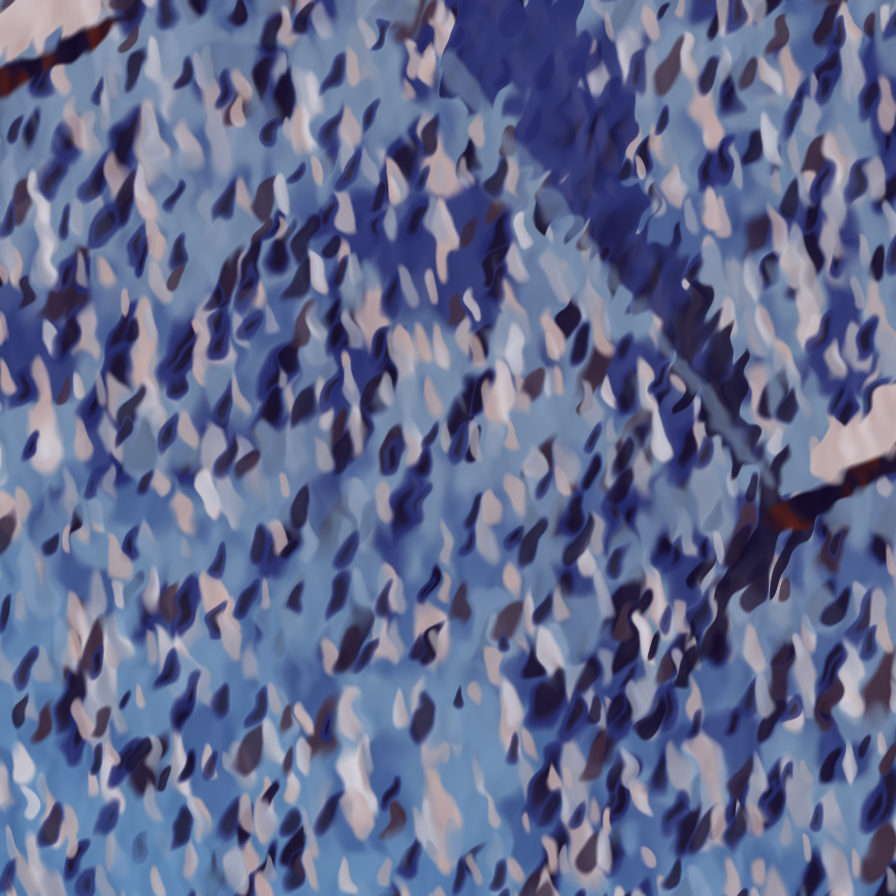
Give the GLSL for this texture, as a WebGL 2 fragment shader.

```glsl
#version 300 es
precision highp float;

uniform vec2 u_resolution;
out vec4 fragColor;

const vec3 MIST = vec3(0.46, 0.54, 0.66);
const vec3 SLATE = vec3(0.29, 0.37, 0.57);
const vec3 SKY = vec3(0.36, 0.54, 0.73);
const vec3 NAVY = vec3(0.16, 0.18, 0.43);
const vec3 INK = vec3(0.10, 0.07, 0.18);
const vec3 UMBER = vec3(0.30, 0.21, 0.27);
const vec3 RUST = vec3(0.30, 0.10, 0.09);
const vec3 PEACH = vec3(0.74, 0.65, 0.65);
const vec3 SNOW = vec3(0.82, 0.80, 0.83);
const vec3 HAZE = vec3(0.58, 0.60, 0.68);

float hash(vec2 p) {
    return fract(sin(dot(p, vec2(127.1, 311.7))) * 43758.5453);
}

float noise(vec2 p) {
    vec2 i = floor(p), f = fract(p);
    f = f * f * (3.0 - 2.0 * f);
    float low = mix(hash(i), hash(i + vec2(1, 0)), f.x);
    float high = mix(hash(i + vec2(0, 1)), hash(i + vec2(1, 1)), f.x);
    return mix(low, high, f.y);
}

// Thin streaks that follow a leaning axis
float fibre(vec2 p, float lean) {
    return noise(vec2((p.x - lean * p.y) * 85.0, p.y * 20.0));
}

// Leaning blunt blade, slimmer at the top: 1 at its core, 0 on its rim
float blade(vec2 p, vec2 halfSize, float lean) {
    p.x -= lean * p.y;
    p /= halfSize;
    p.x /= mix(1.1, 0.7, smoothstep(-1.0, 1.0, p.y));
    return 1.0 - sqrt(p.x * p.x + pow(abs(p.y), 3.0));
}

// Signed distance to a segment whose radius changes from end to end
float taperedLine(vec2 p, vec2 a, vec2 b, float ra, float rb) {
    vec2 ab = b - a;
    float t = clamp(dot(p - a, ab) / dot(ab, ab), 0.0, 1.0);
    return length(p - a - ab * t) - mix(ra, rb, t);
}

float cover(float dist) {
    return 1.0 - smoothstep(-0.005, 0.005, dist);
}

// Jittered cells, each with a shaded blade beside a lit one
vec3 peaks(vec3 col, vec2 p, vec2 grid, float seed, float shade, float light) {
    vec2 q = p * grid + seed * 7.3;
    vec2 home = floor(q);
    for (int y = 1; y >= -1; y--) {
        for (int x = -1; x <= 1; x++) {
            vec2 id = home + vec2(x, y);
            vec2 key = id + seed * 19.7;
            vec2 jitter = vec2(hash(key), hash(key + 3.1)) - 0.5;
            vec2 local = q - id - 0.5 - jitter * vec2(0.6, 0.7);
            float size = mix(0.6, 1.2, hash(key + 5.7));
            float tone = hash(key + 8.3);
            float gloom = noise((id - seed * 7.3) / grid * 6.0);

            float dark = blade(local + vec2(0.24, 0.08), vec2(0.25, 0.42) * size, 0.42);
            dark += (shade - 0.5) * 0.6;
            vec3 darkCol = mix(NAVY, INK, smoothstep(0.2, 0.7, dark + tone * 0.7 - 0.3));
            darkCol = mix(darkCol, UMBER, smoothstep(0.8, 0.95, tone) * 0.8);
            float hasDark = step(hash(key + 11.9), 0.3 + 0.55 * gloom);
            col = mix(col, darkCol, hasDark * smoothstep(-0.18, 0.36, dark) * 0.95);

            float lit = blade(local - vec2(0.17, 0.0), vec2(0.22, 0.41) * size, -0.22);
            lit += (light - 0.5) * 0.8;
            vec3 litCol = mix(HAZE, PEACH, smoothstep(0.15, 0.75, hash(key + 14.3)));
            litCol = mix(litCol, SNOW, smoothstep(0.5, 1.0, light * 0.55 + tone * 0.5));
            float hasLit = step(hash(key + 17.1), 0.92 - 0.45 * gloom);
            col = mix(col, litCol, hasLit * smoothstep(-0.2, 0.42, lit) * 0.92);
        }
    }
    return col;
}

void main() {
    vec2 uv = gl_FragCoord.xy / u_resolution.y;
    vec2 warp = vec2(noise(uv * 48.0), noise(uv * 48.0 + 31.0)) - 0.5;
    vec2 p = uv + warp * 0.012;
    float shade = fibre(p, 0.42);
    float light = fibre(p + 4.0, -0.2);

    // Hazy blue ground, clearer toward the lower left
    float cloud = 0.6 * noise(p * 11.0) + 0.4 * noise(p * vec2(50.0, 30.0));
    float lowland = smoothstep(0.75, 0.05, uv.y + uv.x * 0.4);
    vec3 col = mix(SLATE, MIST, smoothstep(0.28, 0.6, cloud));
    col = mix(col, NAVY, 0.85 * smoothstep(0.56, 0.74, noise(p * vec2(17.0, 12.0) + 9.0)));
    col = mix(col, SKY, 0.7 * lowland);

    col = peaks(col, p, vec2(13.0, 10.0), 1.0, shade, light);
    col = peaks(col, p, vec2(18.0, 14.0), 2.0, shade, light);

    // Drifts of haze between the peaks
    float drift = noise(p * vec2(20.0, 16.0) + 40.0) + 0.3 * (light - 0.5);
    col = mix(col, mix(MIST, SKY, lowland * 0.8), 0.8 * smoothstep(0.52, 0.75, drift));

    // Sparse small peaks, thinned out along the ridge
    float ridge = taperedLine(p, vec2(0.54, 1.02), vec2(0.88, 0.42), 0.07, 0.018);
    vec3 small = peaks(col, p, vec2(22.0, 17.0), 3.0, shade, light);
    col = mix(col, small, 0.85);

    // Long shaded ridge and the ravine below it
    float ragged = (shade - 0.5) * 0.06 + (noise(p * 22.0) - 0.5) * 0.05;
    float ravine = taperedLine(p, vec2(0.88, 0.42), vec2(0.66, 0.12), 0.014, 0.003);
    vec3 ridgeCol = mix(INK, NAVY, smoothstep(0.5, 0.85, uv.y + (shade - 0.5) * 0.5));
    ridgeCol = mix(ridgeCol, small, 0.12);
    float foot = taperedLine(p, vec2(0.5, 0.93), vec2(0.86, 0.46), 0.008, 0.008);
    col = mix(col, ridgeCol, cover(min(ridge, ravine + 0.004) + ragged));
    col = mix(col, MIST, 0.6 * cover(foot + ragged * 0.2));

    // Bright banks above rust-coloured cracks
    float bank = min(taperedLine(p, vec2(0.93, 0.49), vec2(1.03, 0.55), 0.025, 0.05),
                     taperedLine(p, vec2(-0.02, 0.95), vec2(0.08, 1.01), 0.035, 0.03));
    float crack = min(taperedLine(p, vec2(0.87, 0.42), vec2(1.02, 0.495), 0.016, 0.01),
                      taperedLine(p, vec2(-0.02, 0.895), vec2(0.14, 0.98), 0.014, 0.006));
    col = mix(col, mix(PEACH, SNOW, light * 0.6), cover(bank + ragged * 0.6));
    col = mix(col, mix(INK, RUST, smoothstep(0.4, 0.9, light)), cover(crack + ragged * 0.15));

    // Soft brush grain
    col += (0.5 * shade + 0.5 * light - 0.5) * 0.08;
    fragColor = vec4(clamp(col, 0.0, 1.0), 1.0);
}
```
